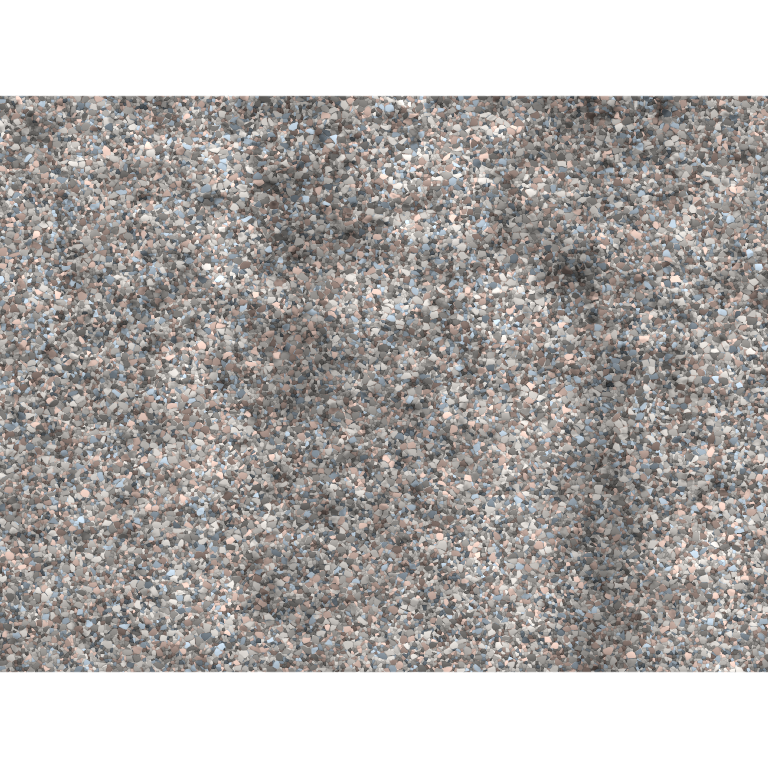
Write a Shadertoy shader that draws this texture.

```glsl
const float BAND = 0.125;          // height of each white margin
const float FINE_GRAINS = 235.0;   // grains across the canvas
const float COARSE_GRAINS = 118.0;
const vec3 SAND_TINT = vec3(1.02, 1.00, 0.975);
const vec3 PINK_TINT = vec3(1.11, 0.97, 0.91);
const vec3 SLATE_TINT = vec3(0.92, 1.00, 1.07);

float hash(vec2 p) {
    return fract(sin(dot(p, vec2(127.1, 311.7))) * 43758.5453);
}

vec2 hash2(vec2 p) {
    return vec2(hash(p), hash(p + 57.3));
}

float valueNoise(vec2 p) {
    vec2 cell = floor(p), f = fract(p);
    f = f * f * (3.0 - 2.0 * f);
    float low = mix(hash(cell), hash(cell + vec2(1, 0)), f.x);
    float high = mix(hash(cell + vec2(0, 1)), hash(cell + vec2(1, 1)), f.x);
    return mix(low, high, f.y);
}

float fbm(vec2 p) {
    float sum = 0.0, weight = 0.5;
    for (int i = 0; i < 4; i++) {
        sum += weight * valueNoise(p);
        p = mat2(1.7, 0.5, -0.5, 1.7) * p + 13.7;
        weight *= 0.55;
    }
    return sum / 1.01;
}

// Voronoi grain: xy = offset from its centre, z = random id, w = edge gap
vec4 grainCell(vec2 p) {
    vec2 cell = floor(p), offset = vec2(0);
    float nearest = 9.0, second = 9.0, id = 0.0;
    for (int y = -1; y <= 1; y++)
    for (int x = -1; x <= 1; x++) {
        vec2 c = cell + vec2(x, y);
        vec2 d = p - c - hash2(c);
        float dist = length(d);
        if (dist < nearest) {
            second = nearest;
            nearest = dist;
            offset = d;
            id = hash(c + 19.1);
        } else {
            second = min(second, dist);
        }
    }
    return vec4(offset, id, second - nearest);
}

vec3 mineralTint(float pick) {
    vec3 tint = mix(SAND_TINT, PINK_TINT, step(0.78, pick));
    return mix(tint, SLATE_TINT, step(pick, 0.15));
}

vec3 grainColor(vec4 grain, float darkest, float spread, float crevice) {
    float tone = darkest + spread * grain.z;
    tone += 0.08 * grain.y;
    tone -= crevice * (1.0 - smoothstep(0.0, 0.3, grain.w));
    return tone * mineralTint(fract(grain.z * 17.31));
}

float ridge(float x, float centre, float width) {
    float d = (x - centre) / width;
    return exp(-d * d);
}

// Broad vertical folds of the heap
float foldShade(vec2 uv) {
    float x = uv.x + 0.05 * (fbm(uv * 7.0) - 0.5);
    float upper = smoothstep(0.2, 0.75, uv.y);
    float gully = 0.79 - 0.33 * max(uv.y - 0.5, 0.0);
    float shade = -0.10 * ridge(x, gully, 0.045) * smoothstep(0.85, 0.65, uv.y);
    shade -= 0.075 * ridge(x, 0.39, 0.055) * mix(0.45, 1.0, upper);
    shade += 0.05 * ridge(x, 0.28, 0.06);
    shade += 0.05 * ridge(x, gully - 0.13, 0.06);
    shade += 0.04 * ridge(x, 0.93, 0.08) * (1.0 - upper);
    return shade;
}

// Sideways clumps and small shadowed hollows
float clumpShade(vec2 uv) {
    float contrast = mix(0.7, 1.1, smoothstep(0.15, 0.8, uv.y));
    float clumps = 0.34 * (fbm(uv * vec2(17.0, 30.0) + 4.0) - 0.5);
    float hollows = smoothstep(0.56, 0.78, fbm(uv * vec2(48.0, 66.0) + 31.0));
    return contrast * (clumps - 0.17 * hollows);
}

vec3 gravel(vec2 uv) {
    vec2 warped = uv + 0.003 * vec2(valueNoise(uv * 160.0), valueNoise(uv * 160.0 + 40.0));
    vec4 fine = grainCell(warped * FINE_GRAINS);
    vec4 coarse = grainCell(warped * COARSE_GRAINS * vec2(0.92, 1.08) + 7.0);
    vec3 color = grainColor(fine, 0.35, 0.48, 0.11);
    float exposed = step(0.60, fract(coarse.z * 41.7)) * smoothstep(0.02, 0.18, coarse.w);
    return mix(color, grainColor(coarse, 0.40, 0.46, 0.10), exposed);
}

void mainImage(out vec4 fragColor, in vec2 fragCoord) {
    vec2 uv = fragCoord / iResolution.y;
    float pixel = 1.0 / iResolution.y;

    // Four samples per pixel smooth the grain edges
    vec3 color = vec3(0);
    for (int i = 0; i < 4; i++) {
        vec2 shift = vec2(i % 2, i / 2) * 0.5 - 0.25;
        color += 0.25 * gravel(uv + shift * pixel);
    }
    color *= 1.02 + 1.7 * (foldShade(uv) + clumpShade(uv));

    // White margins above and below
    float inside = smoothstep(-pixel, pixel, 0.5 - BAND - abs(uv.y - 0.5));
    fragColor = vec4(mix(vec3(1), clamp(color, 0.0, 1.0), inside), 1.0);
}
```
